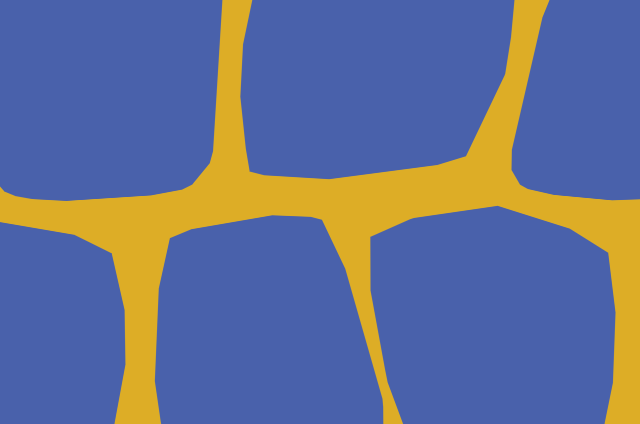
Reproduce this pattern procedurally as a Shadertoy shader.

```glsl
// Large blue faceted paving stones separated by uneven ochre joints.

const vec3 STONE_BLUE = vec3(0.286, 0.380, 0.672);
const vec3 JOINT_OCHRE = vec3(0.866, 0.680, 0.150);

const vec2 SPACING = vec2(0.61, 0.62);   // mean stone size, in canvas heights
const vec2 ORIGIN = vec2(-0.02, 0.19);   // centre of stone (0, 0)
const vec2 METRIC = vec2(1.0, 2.5);      // heavier y flattens the bed joints
const vec2 JITTER = vec2(0.40, 0.13);    // scatter of the centres, in cells
const float MIN_GAP = 0.009;             // narrowest half joint

vec2 hash22(vec2 p) {
    vec3 q = fract(p.xyx * vec3(0.1031, 0.1030, 0.0973));
    q += dot(q, q.yzx + 33.33);
    return fract((q.xx + q.yz) * q.zy);
}

vec2 rotate(vec2 v, float angle) {
    float c = cos(angle), s = sin(angle);
    return vec2(c * v.x - s * v.y, s * v.x + c * v.y);
}

// Jittered centre of a stone; every second course is shifted by half a stone.
vec2 stoneCentre(vec2 cell, vec2 jitter) {
    vec2 shift = vec2(0.5 * mod(cell.y, 2.0), 0.0);
    vec2 offset = (hash22(cell + 71.0) - 0.5) * jitter;
    return ORIGIN + (cell + shift + offset) * SPACING;
}

// Cell whose centre is closest to p in the stretched metric.
vec2 nearestCell(vec2 p, vec2 jitter) {
    vec2 base = round((p - ORIGIN) / SPACING);
    vec2 best = base;
    float bestDist = 1e6;
    for (int j = -2; j <= 2; j++)
    for (int i = -2; i <= 2; i++) {
        vec2 cell = base + vec2(i, j);
        vec2 d = p - stoneCentre(cell, jitter);
        float dist = dot(d * METRIC, d);
        if (dist < bestDist) {
            bestDist = dist;
            best = cell;
        }
    }
    return best;
}

// Side facing one neighbour: the bisector, cut back by a tilted line.
float sideDistance(vec2 p, vec2 a, vec2 b, vec2 rnd) {
    vec2 fromMiddle = p - 0.5 * (a + b);
    vec2 normal = normalize((b - a) * METRIC);
    float bisector = dot(fromMiddle, normal) + MIN_GAP;
    float tilt = (rnd.x - 0.5) * 0.20;
    float gap = mix(MIN_GAP, 0.064, rnd.y);
    return max(bisector, dot(fromMiddle, rotate(normal, tilt)) + gap);
}

// Signed distance to the bevelled convex stone in a cell, negative inside.
float stoneDistance(vec2 p, vec2 cell, vec2 jitter) {
    vec2 centre = stoneCentre(cell, jitter);
    float first = -1e3, second = -1e3;   // the two nearest sides
    for (int j = -2; j <= 2; j++)
    for (int i = -2; i <= 2; i++) {
        if (i == 0 && j == 0) continue;
        vec2 other = cell + vec2(i, j);
        vec2 rnd = hash22(cell * 5.0 + other * 3.0 + 140.0);
        float side = sideDistance(p, centre, stoneCentre(other, jitter), rnd);
        second = max(second, min(first, side));
        first = max(first, side);
    }
    // Blends of two sides give one shallow and one steep facet per corner.
    vec2 rnd = hash22(cell + 213.0);
    float lean = mix(0.14, 0.30, rnd.x);
    float shallow = (first + lean * second) / (1.0 + 0.5 * lean * lean)
                  + mix(0.014, 0.034, rnd.y);
    float steep = 0.707 * (first + second) + mix(0.022, 0.045, rnd.x);
    return max(first, max(shallow, steep));
}

void mainImage(out vec4 fragColor, in vec2 fragCoord) {
    vec2 p = fragCoord / iResolution.y;
    float d = stoneDistance(p, nearestCell(p, JITTER), JITTER);

    // One-pixel soft edge between stone and joint
    float edge = 0.7 / iResolution.y;
    float joint = smoothstep(-edge, edge, d);
    fragColor = vec4(mix(STONE_BLUE, JOINT_OCHRE, joint), 1.0);
}
```
